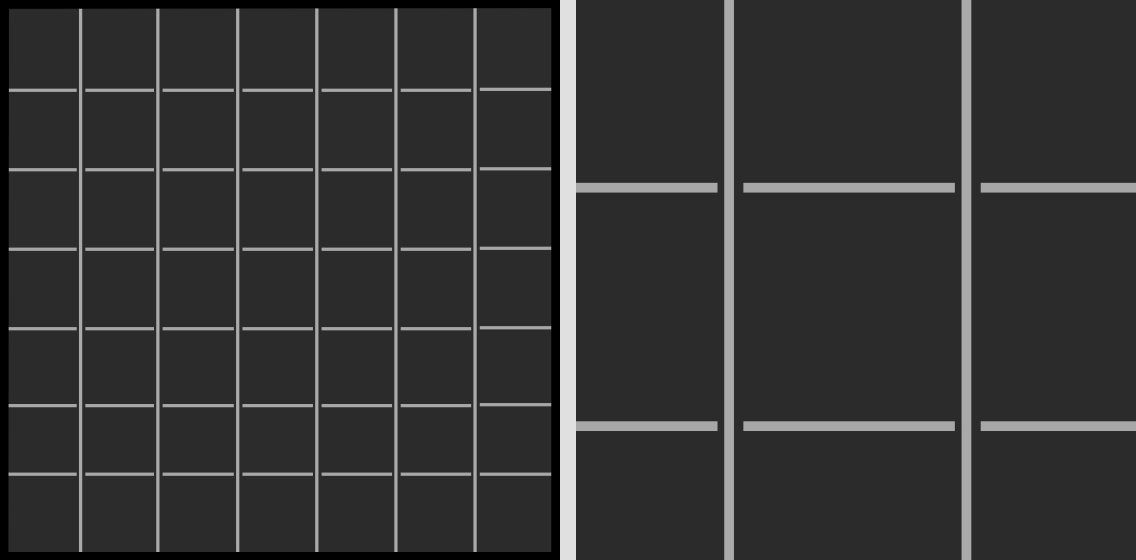
Left: the whole. Right: its middle third, enlarged.
A Shadertoy shader for this pattern:

```glsl
// A dark square panel in a black frame, ruled into seven by seven cells.
// Looped distance bands draw the unbroken uprights and the crossbars, which
// stop short of each upright; small offsets give it a hand-ruled spacing.

const int   LINES        = 6;         // rules in each direction
const float HALF_WIDTH   = 0.0029;    // half thickness of a rule
const float LAST_UPRIGHT = 0.8483;    // x of the rightmost upright
const float COLUMN_PITCH = 0.14128;
const float FIRST_BAR    = 0.1612;    // depth of the top crossbar
const float ROW_PITCH    = 0.14193;
const float ROW_SQUEEZE  = 0.00456;   // tightening of the lowest rows
const float GAP_HALF     = 0.0077;    // half break in bars at an upright
const float GAP_SHIFT    = 0.0008;    // break sits slightly to the right
const float LAST_LIFT    = 0.0017;    // rise of bars in the last column
const float TINT_AMOUNT  = 0.0015;    // faint variation between cells

const vec2 PANEL_MIN = vec2(0.0160, 0.0158);
const vec2 PANEL_MAX = vec2(0.9844, 0.9857);
const vec2 EDGE_SKEW = vec2(0.0010, 0.0014);

const vec3 FRAME_COLOR   = vec3(0.0);
const vec3 PANEL_COLOR   = vec3(0.169);
const vec3 UPRIGHT_COLOR = vec3(0.668);
const vec3 BAR_COLOR     = vec3(0.655);

// Coverage of a band, from its signed distance and the pixel size
float coverage(float dist, float pixel) {
    return clamp(0.5 - dist / pixel, 0.0, 1.0);
}

// Even columns, except that the first two uprights sit closer together
float uprightX(int i) {
    float nudge = i == 0 ? 0.0020 : (i == 1 ? -0.0013 : 0.0);
    return LAST_UPRIGHT - COLUMN_PITCH * float(LINES - 1 - i) + nudge;
}

// Depth from the top; the last rows draw together
float barDepth(int i) {
    float squeeze = ROW_SQUEEZE * pow(max(float(i) - 3.0, 0.0), 2.4);
    return FIRST_BAR + ROW_PITCH * float(i) - squeeze;
}

// Signed distance to the panel, with slightly uneven top and left edges
float panelDistance(vec2 p) {
    vec2 low = PANEL_MIN - EDGE_SKEW * p.yx;
    vec2 d = max(low - p, p - PANEL_MAX);
    return max(d.x, d.y);
}

void mainImage(out vec4 fragColor, in vec2 fragCoord) {
    float pixel = 1.0 / min(iResolution.x, iResolution.y);
    vec2 p = (fragCoord - 0.5 * iResolution.xy) * pixel + 0.5;
    p.y = 1.0 - p.y;                  // measure depth from the top

    // Uprights, breaks beside them and the column index
    float upright = 0.0;
    float broken = 0.0;
    vec2 cell = vec2(0.0);
    for (int i = 0; i < LINES; i++) {
        float offset = p.x - uprightX(i);
        upright = max(upright, coverage(abs(offset) - HALF_WIDTH, pixel));
        broken = max(broken, coverage(abs(offset - GAP_SHIFT) - GAP_HALF, pixel));
        cell.x += step(0.0, offset);
    }

    // Crossbars, lifted in the last column except for the lowest
    float bar = 0.0;
    float lastColumn = step(LAST_UPRIGHT, p.x);
    for (int i = 0; i < LINES; i++) {
        float lift = i < LINES - 1 ? LAST_LIFT * lastColumn : 0.0;
        float offset = p.y - barDepth(i) + lift;
        bar = max(bar, coverage(abs(offset) - HALF_WIDTH, pixel));
        cell.y += step(0.0, offset);
    }
    bar *= 1.0 - broken;

    // Faint cell tint from layered sines, then the layers in order
    float tint = sin(cell.x * 2.3 + cell.y * 4.1) + 0.5 * sin(cell.x * 5.7 - cell.y * 1.9);
    vec3 color = PANEL_COLOR + TINT_AMOUNT * tint * vec3(0.4, 1.0, 0.6);
    color = mix(color, BAR_COLOR, bar);
    color = mix(color, UPRIGHT_COLOR, upright);
    color = mix(FRAME_COLOR, color, coverage(panelDistance(p), pixel));
    fragColor = vec4(color, 1.0);
}
```
